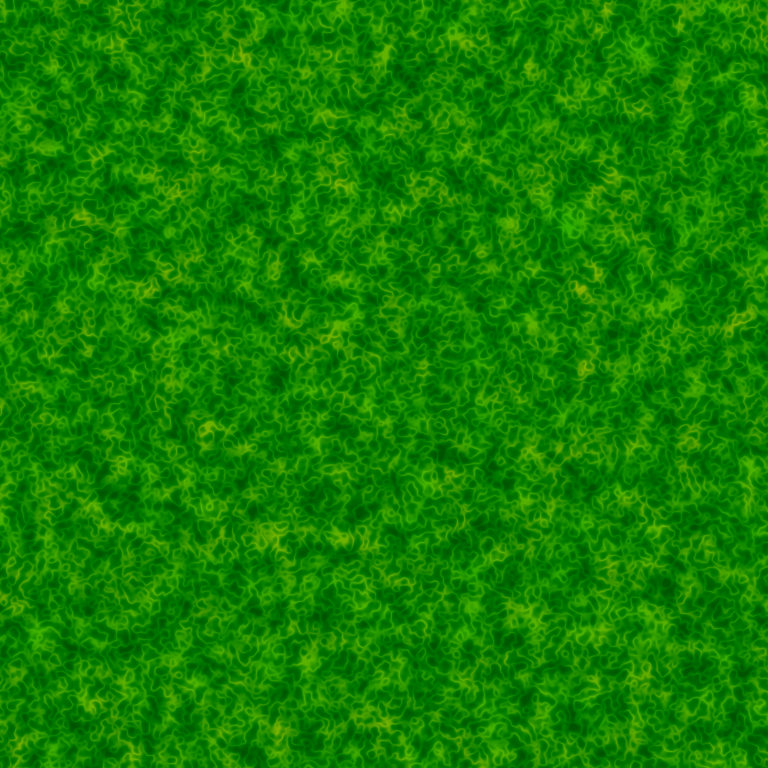
This texture is drawn by a Shadertoy shader. Its source:

```glsl
// Mossy green turf: a fine net of soft bright veins over small dark blotches.
// Veins are the zero lines of two rotated gradient noise layers; blotches are
// three broader layers. Their sum is a brightness that sets green, then red.

// Random angle for a lattice point
float hashAngle(ivec2 cell) {
    uvec2 h = uvec2(cell) * 1664525u + 1013904223u;
    h.x += h.y * 1664525u;
    h.y += h.x * 1664525u;
    h ^= h >> 16u;
    h.x += h.y * 1664525u;
    h.x ^= h.x >> 16u;
    return float(h.x & 65535u) / 65536.0 * 6.28319;
}

float cornerSlope(ivec2 cell, vec2 offset) {
    float angle = hashAngle(cell);
    return dot(vec2(cos(angle), sin(angle)), offset);
}

// Gradient noise, about -0.7 to 0.7
float gradientNoise(vec2 p) {
    ivec2 cell = ivec2(floor(p));
    vec2 f = fract(p);
    vec2 blend = f * f * f * (f * (f * 6.0 - 15.0) + 10.0);
    float low = mix(cornerSlope(cell, f),
                    cornerSlope(cell + ivec2(1, 0), f - vec2(1, 0)), blend.x);
    float high = mix(cornerSlope(cell + ivec2(0, 1), f - vec2(0, 1)),
                     cornerSlope(cell + ivec2(1, 1), f - vec2(1, 1)), blend.x);
    return mix(low, high, blend.y);
}

vec2 rotate(vec2 p, float angle) {
    float c = cos(angle), s = sin(angle);
    return mat2(c, s, -s, c) * p;
}

// Bright soft lines where the summed noise crosses zero
float veinNet(vec2 p) {
    float n = gradientNoise(rotate(p, 0.5) * 72.0 + 7.3)
            + 0.5 * gradientNoise(rotate(p, 1.2) * 120.0 + 31.7);
    return exp(-4.0 * sqrt(n * n + 0.004));
}

// Light and dark patches
float blotches(vec2 p) {
    return 0.25 * gradientNoise(rotate(p, 0.3) * 9.0 + 3.1)
         + 0.85 * gradientNoise(rotate(p, 0.9) * 25.0 + 11.9)
         + 0.9 * gradientNoise(rotate(p, 1.7) * 48.0 + 23.4);
}

void mainImage(out vec4 fragColor, in vec2 fragCoord) {
    vec2 uv = fragCoord / iResolution.y;

    // Veins stand out more in the light patches
    float patches = blotches(uv);
    float veins = (veinNet(uv) - 0.48) * (1.0 + 0.4 * patches);
    float green = 0.503 + 0.24 * veins + 0.19 * patches;
    green = clamp(green, 0.33, 0.7);

    // Light parts turn yellowish, by an amount that drifts slowly
    float yellowing = 1.05 + 0.8 * gradientNoise(rotate(uv, 2.2) * 16.0 + 41.6);
    float red = 1.5 * max(green - 0.475, 0.0) * yellowing;

    fragColor = vec4(red, green, 0.0, 1.0);
}
```
